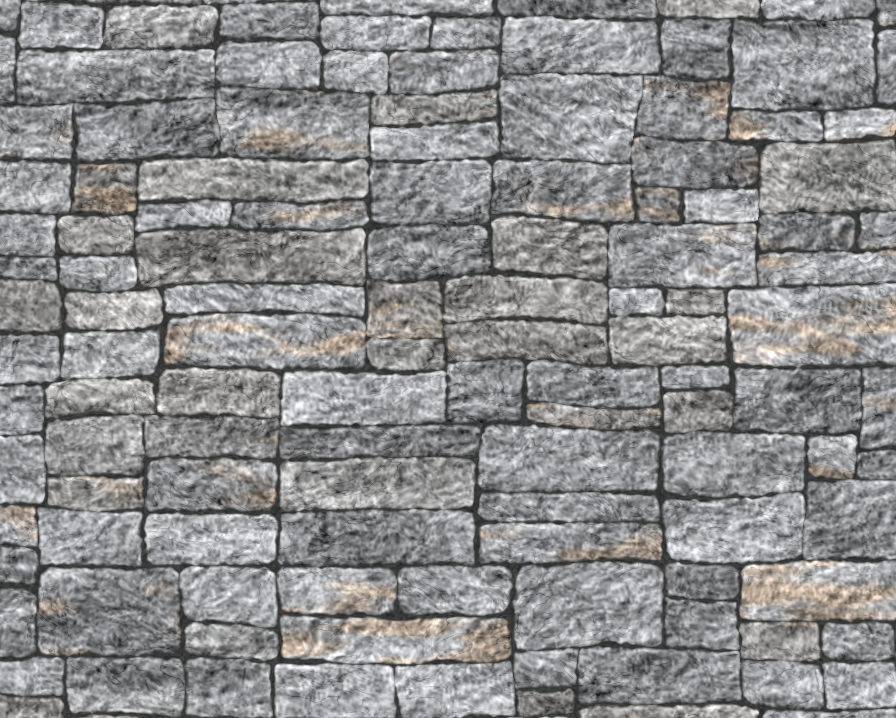
Give the GLSL for this texture, as a Shadertoy shader.

```glsl
// Dry-stacked wall of grey split stone with thin dark joints.
// A pinwheel tiling of jittered boxes is split at random into stones;
// warped noise adds relief, fine cracks, grain and tan stains.

const vec2  CELL = vec2(0.205, 0.096);      // mean box, in canvas heights
const vec2  JITTER = vec2(0.74, 0.60);      // spread of the box edges
const float JOINT = 0.0023;                 // half width of a joint
const float SOFTNESS = 0.0021;              // blur of the stone outline
const float STONE_TONE = 0.605;
const float TONE_SPREAD = 0.12;
const float PATCH_CONTRAST = 0.50;
const float RELIEF_CONTRAST = 0.46;
const float CRACK_CONTRAST = 0.13;
const float GRAIN_CONTRAST = 0.46;
const float STREAK_TURN = 0.9;              // range of streak angles
const vec3  JOINT_COLOR = vec3(0.215, 0.22, 0.215);
const vec3  COOL_TINT = vec3(0.99, 1.0, 1.015);
const vec3  WARM_TINT = vec3(1.01, 1.0, 0.985);
const vec3  STAIN_TINT = vec3(1.12, 1.01, 0.9);

float hash(vec2 p) {
    return fract(sin(dot(p, vec2(127.1, 311.7))) * 43758.5453);
}

float noise(vec2 p) {
    vec2 i = floor(p), f = fract(p);
    f = f * f * (3.0 - 2.0 * f);
    return mix(mix(hash(i), hash(i + vec2(1, 0)), f.x),
               mix(hash(i + vec2(0, 1)), hash(i + vec2(1, 1)), f.x), f.y);
}

float fbm(vec2 p) {
    float sum = 0.0, amp = 0.53;
    for (int i = 0; i < 4; i++) {
        sum += amp * noise(p);
        p = mat2(1.6, 0.9, -0.9, 1.6) * p + 7.3;
        amp *= 0.5;
    }
    return sum;
}

// Box of a grid cell: its edges turn around alternate lattice points.
vec4 cellBox(vec2 c) {
    float odd = mod(c.x + c.y, 2.0);
    vec2 lo = vec2(hash(c + vec2(0, odd)), hash(c + vec2(1.0 - odd, 0)));
    vec2 hi = vec2(hash(c + vec2(1, 1.0 - odd)), hash(c + vec2(odd, 1)));
    return vec4(c + (lo - 0.5) * JITTER, c + 1.0 + (hi - 0.5) * JITTER) * CELL.xyxy;
}

// Finds the stone around p: its box and a random key.
vec4 findStone(vec2 p, out vec2 key) {
    vec4 box = vec4(0);
    vec2 base = floor(p / CELL);
    key = base;
    for (int k = 0; k < 9; k++) {
        vec2 c = base + vec2(k % 3 - 1, k / 3 - 1);
        vec4 b = cellBox(c);
        if (all(greaterThanEqual(p, b.xy)) && all(lessThan(p, b.zw))) {
            box = b;
            key = c + 31.7;
        }
    }
    for (int k = 0; k < 2; k++) {
        vec2 size = box.zw - box.xy;
        float chance = hash(key + 3.1);
        vec2 cut = mix(box.xy, box.zw, mix(0.34, 0.66, hash(key + 8.4)));
        if (size.x > 3.3 * size.y && chance < 0.6) {
            if (p.x < cut.x) { box.z = cut.x; key += 13.3; }
            else { box.x = cut.x; key += vec2(5.9, 21.7); }
        } else if (size.y > 0.125 || (size.y > 0.085 && chance < 0.42)) {
            if (p.y < cut.y) { box.w = cut.y; key += 17.9; }
            else { box.y = cut.y; key += vec2(25.1, 9.3); }
        }
    }
    return box;
}

float roundBox(vec2 p, vec2 halfSize, float radius) {
    vec2 q = abs(p) - halfSize + radius;
    return length(max(q, 0.0)) + min(max(q.x, q.y), 0.0) - radius;
}

void mainImage(out vec4 fragColor, in vec2 fragCoord) {
    vec2 uv = fragCoord / iResolution.y;

    // Bent joints
    vec2 bend = vec2(noise(uv * 9.0), noise(uv * 7.0 + 40.0)) - 0.5;
    vec2 chip = vec2(noise(uv * 38.0 + 5.0), noise(uv * 38.0 + 70.0)) - 0.5;
    vec2 p = uv + bend * 0.016 + chip * 0.0045 + 0.37;

    // Outline of the stone, its joint swelling and thinning along the way
    vec2 key;
    vec4 box = findStone(p, key);
    vec2 halfSize = 0.5 * (box.zw - box.xy);
    vec2 local = p - 0.5 * (box.xy + box.zw);
    float joint = JOINT * mix(0.1, 1.9, noise(uv * 21.0 + 11.0));
    float radius = min(mix(0.003, 0.015, hash(key + 2.9)), 0.4 * halfSize.y);
    float dist = roundBox(local, halfSize - joint, radius);
    dist += (noise(uv * 125.0) - 0.5) * 0.0042;

    // Split face: streaks turn differently on each stone and waver
    float turn = (hash(key + 4.6) - 0.6) * STREAK_TURN;
    vec2 face = mat2(cos(turn), -sin(turn), sin(turn), cos(turn)) * uv + hash(key + 6.2) * 3.0;
    face += 0.010 * (vec2(noise(uv * 31.0 + 3.0), noise(uv * 31.0 + 57.0)) - 0.5);
    vec2 rough = face * vec2(66.0, 92.0);
    float relief = fbm(rough) - fbm(rough + vec2(-0.45, 0.6));
    float patches = fbm(uv * vec2(9.0, 27.0) + hash(key + 7.7) * 40.0) - 0.5;
    float grain = 0.5 * noise(face * vec2(150.0, 205.0)) + 0.5 * noise(face.yx * 255.0) - 0.5;
    float vein = abs(fbm(face * vec2(38.0, 72.0) + 15.0) - 0.5);
    float crack = (1.0 - smoothstep(0.0, 0.045, vein)) * smoothstep(0.3, 0.7, noise(uv * 24.0));
    float tone = STONE_TONE + TONE_SPREAD * (hash(key) - 0.5) + PATCH_CONTRAST * patches
               + RELIEF_CONTRAST * relief + GRAIN_CONTRAST * grain - CRACK_CONTRAST * crack;

    // Lit upper rim, shaded lower rim, pale broken arris
    float rim = smoothstep(-0.012, -0.001, dist);
    float arris = smoothstep(0.003, 0.0, abs(dist + 0.004)) * noise(uv * 45.0 + 23.0);
    tone += rim * (0.06 * local.y / halfSize.y - 0.03) + 0.13 * arris;

    // Tints and stains
    vec3 color = tone * mix(COOL_TINT, WARM_TINT, smoothstep(0.55, 1.0, hash(key + 5.5)));
    float stain = smoothstep(0.54, 0.74, fbm(uv * vec2(9.0, 32.0) + hash(key + 1.2) * 90.0));
    color *= mix(vec3(1), STAIN_TINT, stain * step(0.72, hash(key + 9.8)));

    // Joints
    float blur = max(SOFTNESS, 0.7 / iResolution.y);
    vec3 gap = JOINT_COLOR + 0.16 * grain;
    color = mix(color, gap, smoothstep(-blur, blur, dist));
    fragColor = vec4(clamp(color, 0.0, 1.0), 1.0);
}
```
